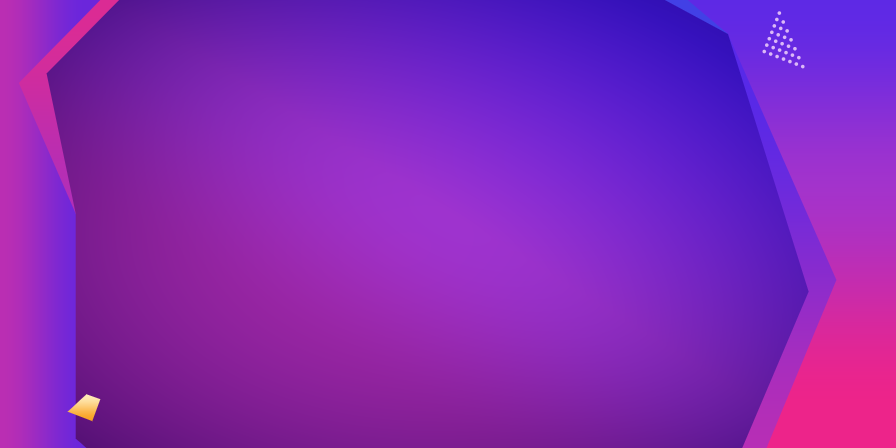
A WebGL 2 fragment shader for this background:

```glsl
#version 300 es
precision highp float;
// Angular violet panel over a magenta and blue backdrop, with a dot triangle and a gold chip.
uniform vec2 u_resolution;
out vec4 outColor;

// Signed distance to the line a-b; negative on its left side.
float edge(vec2 p, vec2 a, vec2 b) {
    vec2 dir = normalize(b - a);
    return dot(p - a, vec2(dir.y, -dir.x));
}

// Convex quad with counterclockwise corners.
float quad(vec2 p, vec2 a, vec2 b, vec2 c, vec2 d) {
    return max(max(edge(p, a, b), edge(p, b, c)), max(edge(p, c, d), edge(p, d, a)));
}

float coverage(float dist, float pixel) {
    return clamp(0.5 - dist / pixel, 0.0, 1.0);
}

// Panel outline: the left side folds inward, the other sides are convex.
float panelShape(vec2 p) {
    vec2 leftTip = vec2(0.104, 0.836), fold = vec2(0.169, 0.523), foot = vec2(0.169, 0.021);
    vec2 rightTip = vec2(1.805, 0.349), shoulder = vec2(1.625, 0.924);
    float left = min(edge(p, leftTip, fold), edge(p, fold, foot));
    left = max(left, edge(p, vec2(0.266, 1.0), leftTip));
    left = max(left, edge(p, foot, vec2(0.193, 0.0)));
    float right = max(edge(p, vec2(1.661, 0.01), rightTip), edge(p, rightTip, shoulder));
    right = max(right, edge(p, shoulder, vec2(1.484, 1.0)));
    return max(left, right);
}

// Diagonal magenta-violet-blue ramp with darkened borders.
vec3 panelColor(vec2 p) {
    const vec3 magenta = vec3(0.64, 0.16, 0.67);
    const vec3 violet = vec3(0.62, 0.20, 0.81);
    const vec3 blue = vec3(0.32, 0.12, 0.95);
    float along = dot(p, vec2(0.53, 0.85));
    vec3 color = mix(magenta, violet, smoothstep(0.55, 0.98, along));
    color = mix(color, blue, clamp((along - 0.98) / 0.62, 0.0, 1.0));
    vec2 offset = (p - vec2(0.96, 0.48)) / vec2(0.75, 0.44);
    float shade = dot(offset * offset, vec2(0.23, 0.20));
    return color * (1.0 - shade * vec3(1.0, 1.25, 0.65));
}

// Horizontal ramp on the left, vertical ramp on the right.
vec3 backdrop(vec2 p) {
    vec3 left = mix(vec3(0.73, 0.18, 0.70), vec3(0.42, 0.15, 0.86), smoothstep(0.0, 0.19, p.x));
    vec3 right = mix(vec3(0.93, 0.14, 0.54), vec3(0.64, 0.20, 0.80), smoothstep(0.08, 0.62, p.y));
    right = mix(right, vec3(0.37, 0.16, 0.90), smoothstep(0.55, 1.0, p.y));
    return mix(left, right, step(1.0, p.x));
}

// Triangular part of a tilted grid of dots.
float dotTriangle(vec2 p, vec2 corner, vec2 stepX, float radius, float rows) {
    float spacing = length(stepX);
    vec2 axisX = stepX / spacing;
    vec2 axisY = vec2(-axisX.y, axisX.x);
    vec2 grid = vec2(dot(p - corner, axisX), dot(p - corner, axisY)) / spacing;
    vec2 cell = floor(grid + 0.5);
    bool inside = min(cell.x, cell.y) >= 0.0 && cell.x + cell.y < rows;
    return inside ? length(grid - cell) * spacing - radius : 1.0;
}

void main() {
    vec2 p = gl_FragCoord.xy / u_resolution * vec2(2.0, 1.0);
    float pixel = 1.0 / u_resolution.y;
    vec3 color = backdrop(p);

    // Folded borders behind the panel
    float leftFold = quad(p, vec2(0.224, 1.0), vec2(0.042, 0.815), vec2(0.169, 0.523), vec2(0.266, 1.0));
    vec3 pink = mix(vec3(0.70, 0.18, 0.72), vec3(0.86, 0.17, 0.58), smoothstep(0.52, 1.0, p.y));
    color = mix(color, pink, coverage(leftFold, pixel));

    float rightFold = quad(p, vec2(1.711, 0.0), vec2(1.867, 0.375), vec2(1.625, 0.924), vec2(1.56, 0.0));
    vec3 orchid = mix(vec3(0.72, 0.18, 0.71), vec3(0.34, 0.16, 0.91), smoothstep(-0.05, 0.85, p.y));
    color = mix(color, orchid, coverage(rightFold, pixel));

    float topFold = quad(p, vec2(1.484, 1.0), vec2(1.50, 0.90), vec2(1.625, 0.924), vec2(1.535, 1.0));
    color = mix(color, vec3(0.26, 0.25, 0.90), coverage(topFold, pixel));

    // Main panel
    color = mix(color, panelColor(p), coverage(panelShape(p), pixel));

    // Dots and gold chip
    float dots = dotTriangle(p, vec2(1.706, 0.885), vec2(0.0143, -0.0056), 0.004, 7.0);
    color = mix(color, vec3(0.86, 0.72, 0.97), coverage(dots, pixel));

    float chip = quad(p, vec2(0.193, 0.120), vec2(0.151, 0.081), vec2(0.206, 0.060), vec2(0.224, 0.109));
    vec3 gold = mix(vec3(0.98, 0.64, 0.13), vec3(1.0, 0.92, 0.72), smoothstep(0.06, 0.12, p.y));
    color = mix(color, gold, coverage(chip, pixel));

    outColor = vec4(color, 1.0);
}
```
